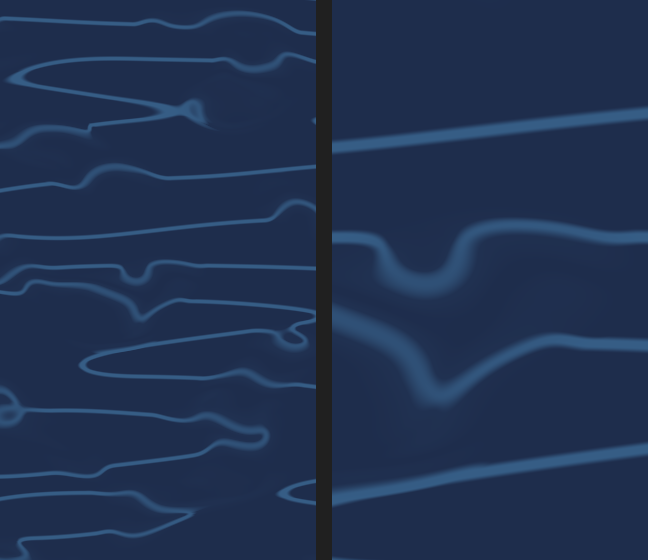
Left: the whole. Right: its middle third, enlarged.
This texture is drawn by a WebGL 1 fragment shader. Its source:

```glsl
precision highp float;
// Soft blue ripple contours, long and horizontal, on deep navy water.
uniform vec2 u_resolution;

#define LINE_HALF_WIDTH 0.0062
#define EDGE_SHARP 0.0035
#define EDGE_SOFT 0.020
#define ROWS 4.2
#define ROW_WEIGHT 0.18
#define LOBE_SCALE vec2(0.9, 5.2)
#define KINK_SCALE vec2(4.4, 6.0)
#define KINK_HEIGHT 0.19
#define ISLET_WEIGHT 0.30
#define HAZE 0.16
#define NAVY vec3(0.118, 0.176, 0.298)
#define RIPPLE_BLUE vec3(0.210, 0.364, 0.522)

const float TAU = 6.2831853;

// Unit gradient at a lattice point
vec2 latticeGradient(vec2 cell) {
    vec3 h = fract(vec3(cell.xyx) * vec3(0.1031, 0.1030, 0.0973));
    h += dot(h, h.yzx + 33.33);
    float angle = TAU * fract((h.x + h.y) * h.z);
    return vec2(cos(angle), sin(angle));
}

float gradientNoise(vec2 p) {
    vec2 cell = floor(p);
    vec2 f = p - cell;
    vec2 fade = f * f * f * (f * (f * 6.0 - 15.0) + 10.0);
    vec2 e = vec2(0.0, 1.0);
    float a = dot(latticeGradient(cell), f);
    float b = dot(latticeGradient(cell + e.yx), f - e.yx);
    float c = dot(latticeGradient(cell + e.xy), f - e.xy);
    float d = dot(latticeGradient(cell + e.yy), f - e.yy);
    return mix(mix(a, b, fade.x), mix(c, d, fade.x), fade.y);
}

// Patches where the ripples buckle and lose focus
float turbulence(vec2 p) {
    return smoothstep(0.0, 0.36, gradientNoise(p * vec2(2.4, 4.4) + 31.7));
}

// Height field whose zero level draws the ripples
float rippleField(vec2 p) {
    float patchAmount = turbulence(p);
    float islets = gradientNoise(p * vec2(5.5, 9.0) + 19.2);
    float kink = gradientNoise(p * KINK_SCALE + 57.3);
    p.y += KINK_HEIGHT * patchAmount * kink;
    float phase = 2.4 * gradientNoise(p * vec2(0.9, 1.3) + 11.4);
    float rows = sin(TAU * ROWS * p.y + phase);
    return ROW_WEIGHT * rows + gradientNoise(p * LOBE_SCALE + 73.6)
         + ISLET_WEIGHT * patchAmount * islets;
}

void main() {
    vec2 p = gl_FragCoord.xy / u_resolution.x;

    // Distance to the nearest ripple from the field and its slope
    vec2 e = vec2(0.0015, 0.0);
    float field = rippleField(p);
    vec2 slope = vec2(rippleField(p + e.xy) - rippleField(p - e.xy),
                      rippleField(p + e.yx) - rippleField(p - e.yx)) / (2.0 * e.x);
    float dist = abs(field) / max(length(slope), 2.0);

    // Crisp stroke, blurred and dimmed inside the turbulent patches
    float blur = turbulence(p);
    float pixel = 1.0 / u_resolution.x;
    float edge = max(mix(EDGE_SHARP, EDGE_SOFT, blur * blur), pixel);
    float stroke = 1.0 - smoothstep(LINE_HALF_WIDTH - min(edge, 0.006),
                                    LINE_HALF_WIDTH + edge, dist);
    stroke *= mix(1.0, 0.74, blur);

    // Faint haze around the buckled strokes
    float haze = HAZE * blur * exp(-dist * 26.0);

    gl_FragColor = vec4(mix(NAVY, RIPPLE_BLUE, max(stroke, haze)), 1.0);
}
```
